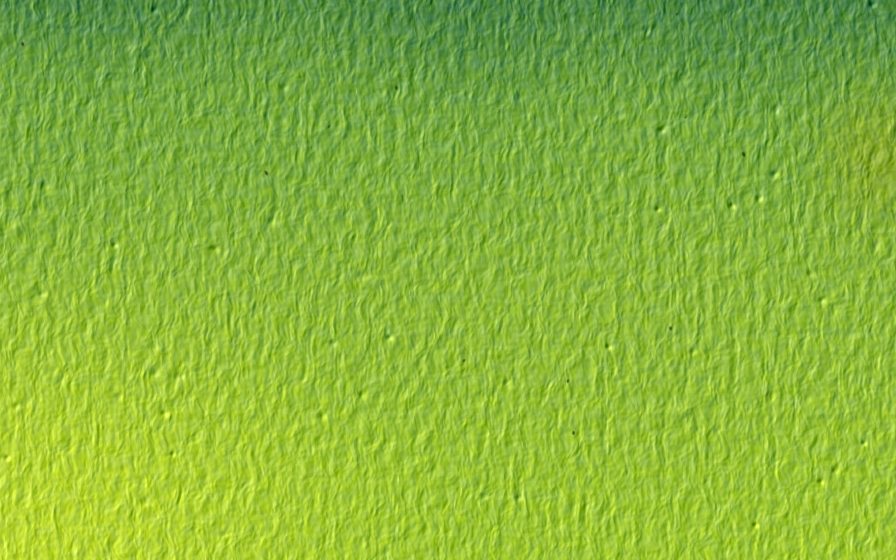
Reproduce this texture procedurally as a WebGL 1 fragment shader.

```glsl
precision highp float;
// Brushed green wall paint: broken vertical streaks, lumps and pits under raking light.

uniform vec2 u_resolution;

#define STREAK_FREQ vec2(76.0, 19.0)
#define BRISTLE_FREQ vec2(125.0, 9.0)
#define BUMP_FREQ vec2(56.0, 36.0)
#define CREASE_FREQ vec2(82.0, 46.0)
#define GRAIN_FREQ vec2(150.0, 105.0)
#define LIGHT_STEP vec2(-0.0018, 0.0011)
#define RELIEF 0.64
#define PIT_CELLS 15.0
#define PIT_SHARE 0.3
#define SPECK_CELLS 8.0
#define SPECK_SHARE 0.2

vec2 hash2(vec2 cell) {
    vec2 q = vec2(dot(cell, vec2(127.1, 311.7)), dot(cell, vec2(269.5, 183.3)));
    return fract(sin(q) * 43758.5);
}

float gradientDot(vec2 cell, vec2 offset) {
    float angle = 6.2832 * hash2(cell).x;
    return dot(vec2(cos(angle), sin(angle)), offset);
}

float gradientNoise(vec2 p) {
    vec2 i = floor(p);
    vec2 f = p - i;
    vec2 u = f * f * f * (f * (f * 6.0 - 15.0) + 10.0);
    vec2 e = vec2(1.0, 0.0);
    float low = mix(gradientDot(i, f), gradientDot(i + e.xy, f - e.xy), u.x);
    float high = mix(gradientDot(i + e.yx, f - e.yx), gradientDot(i + 1.0, f - 1.0), u.x);
    return mix(low, high, u.y);
}

// Scattered round dents, with a few raised blisters among them
float dents(vec2 p) {
    vec2 q = p * PIT_CELLS;
    vec2 home = floor(q);
    float height = 0.0;
    for (int y = -1; y <= 1; y++) {
        for (int x = -1; x <= 1; x++) {
            vec2 cell = home + vec2(float(x), float(y));
            vec2 kind = hash2(cell + 41.0);
            vec2 d = q - cell - hash2(cell + 7.0);
            float radius = mix(0.07, 0.17, kind.y);
            float depth = mix(-1.5, 1.2, kind.y * kind.y);
            height += step(kind.x, PIT_SHARE) * depth * exp(-dot(d, d) / (radius * radius));
        }
    }
    return height;
}

// Paint relief: broken strokes, bristle lines, lumps, sharp creases and grain
float paintHeight(vec2 p) {
    vec2 wander = vec2(gradientNoise(p * 24.0), gradientNoise(p * 24.0 + 60.0));
    vec2 q = p + 0.008 * wander;
    float strokes = 0.45 + 0.45 * gradientNoise(p * 6.0 + 30.0);
    float height = strokes * gradientNoise(q * STREAK_FREQ);
    height += 0.4 * strokes * gradientNoise(q * BRISTLE_FREQ + 17.0);
    height += (1.35 - strokes) * gradientNoise(q * BUMP_FREQ + 53.0);
    height -= 0.45 * abs(gradientNoise(q * CREASE_FREQ + 75.0));
    height += 0.3 * gradientNoise(q * GRAIN_FREQ + 91.0);
    return height + dents(p);
}

// Tiny dark flecks, slightly elongated
float specks(vec2 p) {
    vec2 q = p * SPECK_CELLS;
    vec2 cell = floor(q);
    vec2 kind = hash2(cell + 163.0);
    vec2 d = q - cell - mix(vec2(0.1), vec2(0.9), hash2(cell + 211.0));
    d = vec2(d.x + d.y * (kind.y - 0.5), d.y * 0.7);
    float radius = mix(0.01, 0.026, kind.y);
    float edge = SPECK_CELLS / u_resolution.y;
    return step(kind.x, SPECK_SHARE) * (1.0 - smoothstep(radius - edge, radius + edge, length(d)));
}

// Broad colour wash from deep green at the top to lime below
vec3 wash(vec2 p, float aspect) {
    vec3 deepGreen = vec3(0.29, 0.52, 0.27);
    vec3 leafGreen = vec3(0.46, 0.66, 0.25);
    vec3 midGreen = vec3(0.55, 0.72, 0.23);
    vec3 lime = vec3(0.61, 0.77, 0.20);
    vec3 yellowLime = vec3(0.74, 0.85, 0.20);
    vec3 ochre = vec3(0.56, 0.65, 0.14);
    float across = p.x / aspect;
    float depth = 1.0 - p.y + 0.07 * gradientNoise(p * 3.0 + 5.0) - 0.04 * across;
    vec3 color = mix(deepGreen, leafGreen, smoothstep(-0.08, 0.2, depth));
    color = mix(color, midGreen, smoothstep(0.12, 0.55, depth));
    color = mix(color, lime, smoothstep(0.45, 1.0, depth));
    float corner = length(vec2(across * 1.3, p.y * 1.1));
    color = mix(color, yellowLime, 0.85 * (1.0 - smoothstep(0.0, 0.72, corner)));
    vec2 stain = (vec2(across, p.y) - vec2(0.98, 0.72)) / vec2(0.06, 0.11);
    return mix(color, ochre, 0.6 * exp(-dot(stain, stain)));
}

void main() {
    vec2 p = gl_FragCoord.xy / u_resolution.y;
    float aspect = u_resolution.x / u_resolution.y;
    float shade = RELIEF * (paintHeight(p) - paintHeight(p + LIGHT_STEP));
    shade = clamp(shade, -0.42, 0.34);

    vec3 color = wash(p, aspect);
    color += shade * vec3(1.0, 0.86, 0.62);
    color.b += 0.14 * gradientNoise(p * vec2(70.0, 48.0) + 120.0);
    color = mix(color, vec3(0.12, 0.19, 0.07), 0.75 * specks(p));
    gl_FragColor = vec4(clamp(color, 0.0, 1.0), 1.0);
}
```
